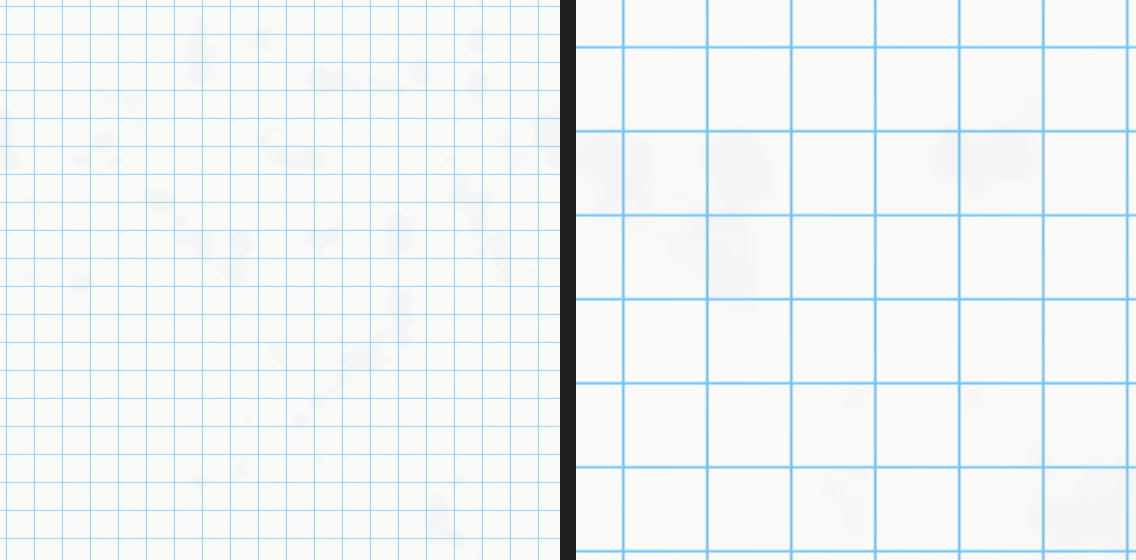
Left, the full canvas; right, a detail of the centre.
A WebGL 1 fragment shader for this pattern:

```glsl
precision highp float;
// Squared paper: a 20 by 20 grid of hairline blue rules on off-white stock.
// Rules are area-filtered distances to a repeated line; faint grey smudges
// come from wrapping value noise, so the sheet tiles on every side.

uniform vec2 u_resolution;

const float TAU = 6.2831853;
const float CELLS = 20.0;
const vec2 GRID_OFFSET = vec2(0.23, 0.77);   // first rule, in cells
const float RULE_WIDTH = 0.00155;            // in canvas widths
const float SOFTNESS = 0.0006;               // ink bleed, in canvas widths

const vec3 PAPER = vec3(0.980, 0.981, 0.976);
const vec3 SMUDGE = vec3(0.958, 0.960, 0.960);
const vec3 INK_VERTICAL = vec3(0.43, 0.73, 0.92);
const vec3 INK_HORIZONTAL = vec3(0.43, 0.77, 0.985);

float hash(vec2 p) {
  return fract(sin(dot(p, vec2(127.1, 311.7))) * 43758.547);
}

// Value noise on the unit square, repeating after `period` lattice cells.
float wrapNoise(vec2 uv, float period, float seed) {
  vec2 p = uv * period;
  vec2 i = floor(p);
  vec2 f = fract(p);
  f = f * f * (3.0 - 2.0 * f);
  vec2 lo = mod(i, period);
  vec2 hi = mod(i + 1.0, period);
  float bottom = mix(hash(lo + seed), hash(vec2(hi.x, lo.y) + seed), f.x);
  float top = mix(hash(vec2(lo.x, hi.y) + seed), hash(hi + seed), f.x);
  return mix(bottom, top, f.y);
}

float wrapFbm(vec2 uv, float period, float seed) {
  float sum = 0.0;
  float weight = 0.5;
  for (int octave = 0; octave < 4; octave++) {
    sum += weight * wrapNoise(uv, period, seed);
    period *= 2.0;
    weight *= 0.5;
    seed += 17.0;
  }
  return sum / 0.9375;
}

// Share of a filter footprint covered by the nearest repeated rule.
float ruleCoverage(float x, float offset, float width, float footprint) {
  float d = abs(fract(x * CELLS - offset + 0.5) - 0.5) / CELLS;
  float overlap = 0.5 * (width + footprint) - d;
  return clamp(overlap, 0.0, min(width, footprint)) / footprint;
}

// Slight fading of the ink: per rule, and patchy along its length.
float inkStrength(float x, float offset, vec2 uv, float seed) {
  float rule = mod(floor(x * CELLS - offset + 0.5), CELLS);
  float perRule = mix(0.92, 1.0, hash(vec2(rule, seed)));
  return perRule * mix(0.90, 1.0, wrapNoise(uv, 40.0, seed));
}

// Sparse blotches, gathered towards the upper right of the sheet.
float smudgeMask(vec2 uv) {
  float drift = 0.6 * cos(TAU * (uv.y - 0.70)) + 0.4 * cos(TAU * (uv.x - 0.68));
  float blotch = wrapFbm(uv, 14.0, 3.0) + 0.09 * drift;
  return smoothstep(0.66, 0.80, blotch);
}

void main() {
  vec2 uv = gl_FragCoord.xy / u_resolution;
  vec2 footprint = 1.0 / u_resolution + SOFTNESS;

  // Paper
  vec3 color = mix(PAPER, SMUDGE, smudgeMask(uv));

  // Rules
  float vertical = ruleCoverage(uv.x, GRID_OFFSET.x, RULE_WIDTH, footprint.x)
                 * inkStrength(uv.x, GRID_OFFSET.x, uv, 5.0);
  float horizontal = ruleCoverage(uv.y, GRID_OFFSET.y, RULE_WIDTH, footprint.y)
                   * inkStrength(uv.y, GRID_OFFSET.y, uv, 11.0);
  color = mix(color, INK_VERTICAL, vertical);
  color = mix(color, INK_HORIZONTAL, horizontal);

  gl_FragColor = vec4(color, 1.0);
}
```
